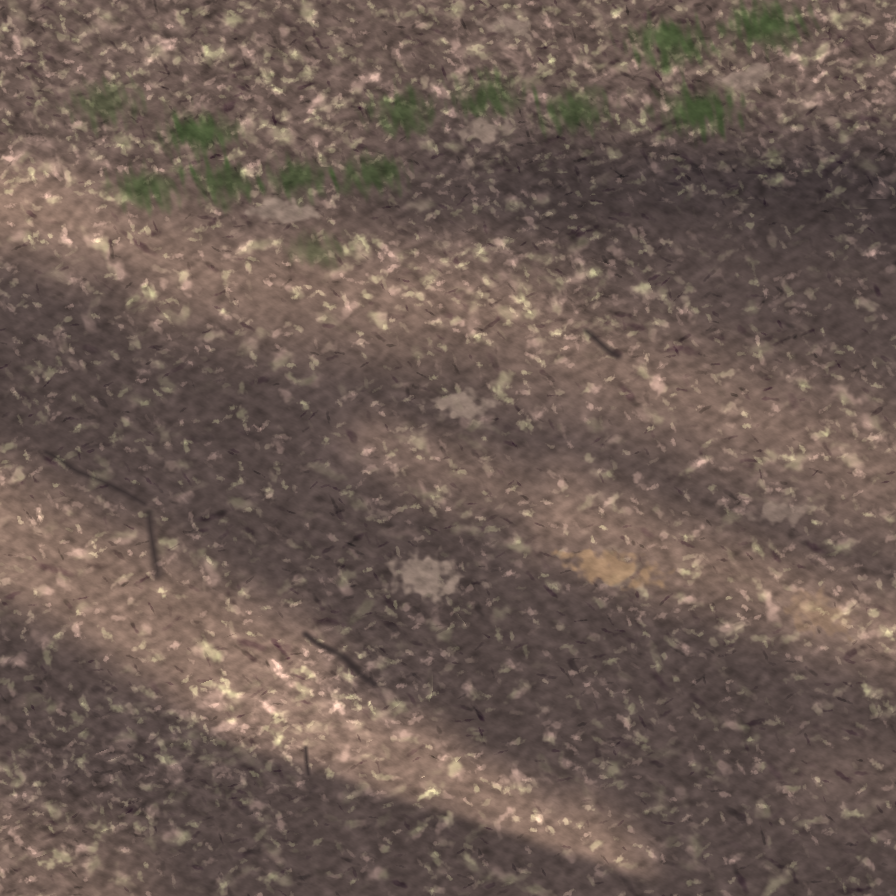
Reproduce this texture procedurally as a WebGL 2 fragment shader.

```glsl
#version 300 es
precision highp float;
uniform vec2 u_resolution;
out vec4 fragColor;

vec2 hash2(vec2 p) {
  return fract(sin(vec2(dot(p, vec2(127.1, 311.7)), dot(p, vec2(269.5, 183.3)))) * 43758.5);
}

float gradDot(vec2 cell, vec2 f, vec2 corner) {
  return dot(hash2(cell + corner) * 2.0 - 1.0, f - corner);
}

float noise(vec2 p) {
  vec2 i = floor(p), f = fract(p), u = f * f * (3.0 - 2.0 * f);
  return mix(mix(gradDot(i, f, vec2(0)), gradDot(i, f, vec2(1, 0)), u.x),
             mix(gradDot(i, f, vec2(0, 1)), gradDot(i, f, vec2(1)), u.x), u.y);
}

float fbm(vec2 p) {
  float sum = 0.0, amp = 0.6;
  for (int i = 0; i < 4; i++, amp *= 0.55) {
    sum += amp * noise(p);
    p = mat2(1.6, 1.2, -1.2, 1.6) * p + 7.3;
  }
  return sum;
}

vec2 rotate(vec2 p, float a) {
  return vec2(cos(a) * p.x + sin(a) * p.y, cos(a) * p.y - sin(a) * p.x);
}

// Soft capsule, used for light streaks and twigs
float streak(vec2 p, vec2 a, vec2 b, float radius, float soft) {
  vec2 ab = b - a;
  float d = length(p - a - ab * clamp(dot(p - a, ab) / dot(ab, ab), 0.0, 1.0));
  return 1.0 - smoothstep(radius - soft, radius + soft, d);
}

float leaf(vec2 d, vec2 radii, float angle) {
  float ragged = 1.1 * noise(d * 75.0 + radii * 900.0) + 0.5 * noise(d * 150.0);
  return 1.0 - smoothstep(0.5, 1.15, length(rotate(d, angle) / radii) + ragged);
}

float tuft(vec2 p, float x, float y, float size) {
  float blades = noise(vec2(p.x * 130.0 + p.y * 30.0, p.y * 45.0));
  return 1.0 - smoothstep(0.1, 1.3, length((p - vec2(x, y)) / vec2(size, size * 0.6)) + 1.1 * blades);
}

float sunlight(vec2 p) {
  vec2 w = p + 0.035 * vec2(fbm(p * 9.0), fbm(p * 9.0 + 31.0));
  // Lower beam with a crisp bottom edge
  float low = max(streak(w, vec2(-0.05, 0.425), vec2(0.3, 0.235), 0.075, 0.05),
                  streak(w, vec2(0.3, 0.22), vec2(0.68, 0.045), 0.045, 0.035));
  float edge = p.y - 0.167 + 0.318 * max(p.x - 0.26, 0.0) - 0.6 * max(0.26 - p.x, 0.0);
  float blur = mix(0.05, 0.01, smoothstep(0.0, 0.3, p.x));
  low *= smoothstep(-blur, blur, edge + 0.006 * fbm(p * 25.0));
  // Middle beam
  float mid = max(0.55 * streak(w, vec2(0.42, 0.5), vec2(0.63, 0.435), 0.03, 0.04),
                  0.8 * streak(w, vec2(0.63, 0.425), vec2(1.02, 0.28), 0.045, 0.05));
  // Upper beam
  float high = max(streak(w, vec2(-0.02, 0.775), vec2(0.2, 0.715), 0.045, 0.05),
                   streak(w, vec2(0.2, 0.7), vec2(0.56, 0.65), 0.06, 0.07));
  high = max(high, 0.85 * streak(w, vec2(0.56, 0.64), vec2(1.02, 0.46), 0.06, 0.075));
  // Ambient patches
  return 0.17 + max(0.9 * low, max(mid, 0.8 * high))
    + 0.33 * smoothstep(0.74, 0.85, p.y + 0.1 * (0.4 - p.x))
    - 0.28 * streak(w, vec2(0.5, 0.845), vec2(1.05, 0.78), 0.05, 0.07)
    + 0.55 * streak(w, vec2(-0.03, 0.06), vec2(0.1, 0), 0.07, 0.07)
    + 0.25 * streak(w, vec2(0.92, 0.13), vec2(1.05, 0.13), 0.04, 0.06);
}

// Layers of scattered leaf chips, signed brightness
float litter(vec2 p, float density) {
  float sum = 0.0, freq = 24.0;
  for (float layer = 0.0; layer < 5.0; layer++, freq *= 1.33) {
    vec2 q = rotate(p, 0.4 * layer) * freq;
    float ragged = 1.1 * noise(q * 3.0) + 0.6 * noise(q * 6.0);
    for (int n = 0; n < 9; n++) {
      vec2 id = floor(q) + vec2(n % 3 - 1, n / 3 - 1);
      vec2 h = hash2(id + 17.0 * layer), k = hash2(id + 53.0 + layer);
      vec2 d = rotate(q - id - 0.15 - 0.7 * h, 2.2 * k.x - 1.4 - 0.4 * layer);
      float r = length(d / vec2(0.3 + 0.28 * h.x, 0.1 + 0.13 * k.y));
      sum += (1.0 - smoothstep(0.2, 1.25, r + ragged)) * step(fract(h.y * 7.0 + k.x), density) * (k.y * 1.7 - 0.55);
    }
  }
  return sum;
}

void main() {
  vec2 p = gl_FragCoord.xy / u_resolution;
  float light = sunlight(p);
  vec3 color = mix(vec3(0.285, 0.243, 0.238), vec3(0.54, 0.445, 0.395), light);

  // Soil grain and fallen chips
  float density = 0.4 + 0.4 * smoothstep(0.75, 0.85, p.y)
    + 0.35 * streak(p, vec2(0.5, 0.72), vec2(0.68, 0.66), 0.06, 0.06)
    + 0.4 * streak(p, vec2(0, 0.08), vec2(0.42, 0.24), 0.06, 0.07);
  float grain = fbm(rotate(p, -0.4) * vec2(45, 85)) + 0.6 * noise(rotate(p, 0.5) * vec2(75, 130));
  color *= 1.0 + (0.25 + 0.35 * density) * grain + 0.2 * fbm(p * 7.0);
  vec3 chipTint = mix(vec3(0.2, 0.165, 0.15), vec3(0.18, 0.19, 0.13), smoothstep(-0.2, 0.2, noise(p * 40.0)));
  color += litter(p, density) * chipTint * (0.75 + 0.5 * light);

  // Grass
  float grass = tuft(p, 0.222, 0.85, 0.045) + 0.6 * tuft(p, 0.117, 0.885, 0.045)
    + 0.5 * tuft(p, 0.355, 0.72, 0.035) + tuft(p, 0.78, 0.876, 0.048)
    + tuft(p, 0.745, 0.95, 0.048) + tuft(p, 0.855, 0.973, 0.048);
  for (float i = 0.0; i < 4.0; i++)
    grass += 0.85 * tuft(p, 0.163 + 0.084 * i, 0.79 + 0.005 * i, 0.04);
  for (float i = 0.0; i < 3.0; i++)
    grass += 0.85 * tuft(p, 0.45 + 0.095 * i, 0.876 + 0.016 * sin(1.57 * i), 0.042);
  color = mix(color, vec3(0.24, 0.31, 0.18) * (0.85 + 0.4 * light + 0.4 * grain), 0.8 * min(grass, 1.0));

  // Twigs
  vec2 bent = p + 0.012 * vec2(noise(p * 22.0), noise(p * 22.0 + 9.0));
  float twig = streak(bent, vec2(0.05, 0.495), vec2(0.16, 0.44), 0.002, 0.004)
    + streak(bent, vec2(0.165, 0.43), vec2(0.178, 0.36), 0.003, 0.005)
    + streak(bent, vec2(0.345, 0.292), vec2(0.42, 0.238), 0.004, 0.004)
    + streak(bent, vec2(0.341, 0.167), vec2(0.342, 0.135), 0.002, 0.003)
    + streak(bent, vec2(0.65, 0.63), vec2(0.686, 0.603), 0.003, 0.004);
  color = mix(color, vec3(0.2, 0.17, 0.17), 0.8 * min(twig, 1.0));

  // Large leaves
  float pale = leaf(p - vec2(0.516, 0.55), vec2(0.032, 0.015), -0.1)
    + leaf(p - vec2(0.475, 0.356), vec2(0.038, 0.025), -0.3)
    + leaf(p - vec2(0.318, 0.763), vec2(0.036, 0.014), -0.1)
    + leaf(p - vec2(0.541, 0.853), vec2(0.026, 0.015), 0.1)
    + 0.7 * leaf(p - vec2(0.873, 0.427), vec2(0.035, 0.011), 0.1)
    + 0.8 * leaf(p - vec2(0.835, 0.912), vec2(0.034, 0.014), 0.2)
    + 0.8 * leaf(p - vec2(0.567, 0.971), vec2(0.03, 0.012), -0.2);
  color = mix(color, vec3(0.6, 0.52, 0.47) * (1.0 + 0.3 * grain), 0.85 * pale);
  float amber = leaf(p - vec2(0.684, 0.365), vec2(0.055, 0.018), -0.2)
    + 0.5 * leaf(p - vec2(0.912, 0.315), vec2(0.04, 0.022), -0.3);
  color = mix(color, vec3(0.67, 0.54, 0.42) * (1.0 + 0.3 * grain), 0.8 * amber);
  fragColor = vec4(clamp(color, 0.0, 1.0), 1.0);
}
```
